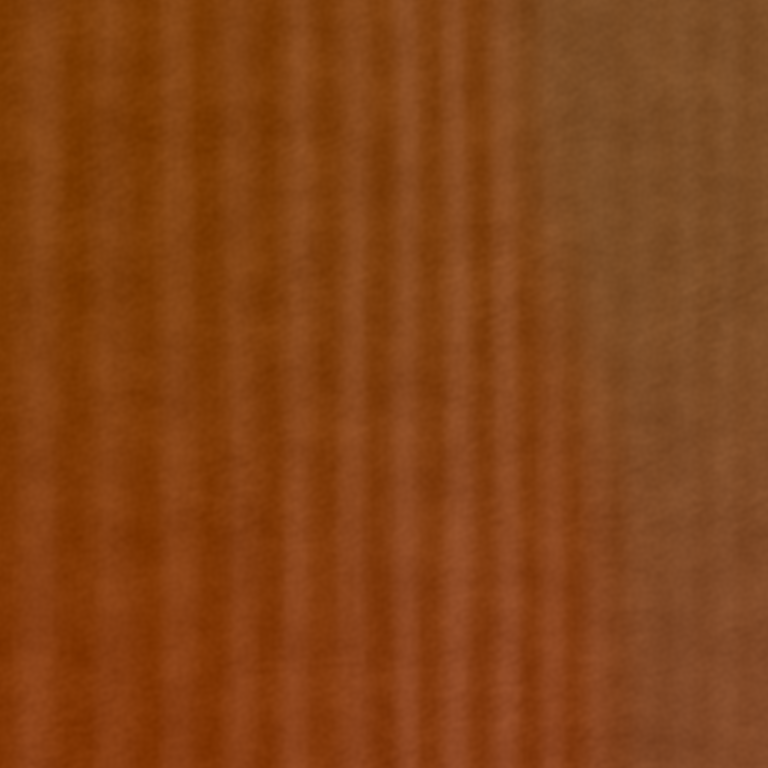
A Shadertoy shader for this texture:

```glsl
const float TAU = 6.2831853;

// Ridges: count = RIDGE_RATE + RIDGE_SQUEEZE, narrowing to the right
const float RIDGE_RATE = 9.75;
const float RIDGE_SQUEEZE = 4.8;
const float RIDGE_WANDER = 0.16;
const float RIDGE_VARIATION = 0.35;
const float FADED_RIDGES = 0.45;

// Surface wear
const float STREAK_AMOUNT = 0.22;
const float MOTTLE_AMOUNT = 0.035;
const float FIBRE_AMOUNT = 0.035;
const float GRAIN_AMOUNT = 0.02;

// Colours
const vec3 GROOVE_LEFT = vec3(0.485, 0.217, 0.010);
const vec3 RIDGE_LEFT = vec3(0.535, 0.272, 0.095);
const vec3 GROOVE_MIDDLE = vec3(0.495, 0.235, 0.050);
const vec3 RIDGE_MIDDLE = vec3(0.555, 0.300, 0.145);
const vec3 GROOVE_RIGHT = vec3(0.475, 0.275, 0.125);
const vec3 RIDGE_RIGHT = vec3(0.515, 0.320, 0.180);
const vec3 WARM_SHIFT = vec3(0.025, -0.018, 0.004);

float hash(float n) {
    return fract(sin(n * 91.345) * 4375.85);
}

vec2 gradient(vec2 cell) {
    float angle = TAU * fract(sin(dot(cell, vec2(127.1, 311.7))) * 4375.85);
    return vec2(cos(angle), sin(angle));
}

// Gradient noise, roughly -0.7 to 0.7
float noise(vec2 p) {
    vec2 i = floor(p), f = p - i;
    vec2 u = f * f * f * (f * (f * 6.0 - 15.0) + 10.0);
    vec2 e = vec2(1.0, 0.0);
    float low = mix(dot(gradient(i), f), dot(gradient(i + e), f - e), u.x);
    float high = mix(dot(gradient(i + e.yx), f - e.yx),
                     dot(gradient(i + 1.0), f - 1.0), u.x);
    return mix(low, high, u.y);
}

float fbm(vec2 p) {
    float sum = 0.0, amplitude = 1.0;
    for (int i = 0; i < 4; i++) {
        sum += amplitude * noise(p);
        p = mat2(1.6, 1.2, -1.2, 1.6) * p + 7.3;
        amplitude *= 0.55;
    }
    return sum;
}

// Height of the corrugation: 0 in the grooves, up to 1 on the ridges
float ridgeHeight(vec2 uv) {
    float phase = RIDGE_RATE * uv.x + RIDGE_SQUEEZE * uv.x * uv.x;
    phase += RIDGE_WANDER * noise(vec2(uv.x * 9.0, uv.y * 2.2));
    float strength = 1.0 - RIDGE_VARIATION * hash(floor(phase) + 3.0);
    return strength * (0.5 - 0.5 * cos(TAU * phase));
}

void mainImage(out vec4 fragColor, in vec2 fragCoord) {
    vec2 uv = fragCoord / iResolution.xy;

    // Broad colour zones; the dull right side leans outward at the bottom
    float toMiddle = smoothstep(0.2, 0.62, uv.x + 0.04 * noise(uv * 3.0));
    float rightEdge = mix(0.80, 0.68, smoothstep(0.3, 0.95, uv.y));
    float toRight = smoothstep(-0.08, 0.07, uv.x - rightEdge);

    // Ridges with long vertical streaks, fainter on the right
    float height = ridgeHeight(uv);
    height += STREAK_AMOUNT * noise(vec2(uv.x * 48.0, uv.y * 2.5 + 4.0));
    height += 0.5 * STREAK_AMOUNT * noise(vec2(uv.x * 95.0, uv.y * 5.0));
    height = mix(height, 0.5 + FADED_RIDGES * (height - 0.5), toRight);
    height = clamp(height + 0.12 * fbm(uv * vec2(14.0, 9.0)), 0.0, 1.0);

    vec3 groove = mix(mix(GROOVE_LEFT, GROOVE_MIDDLE, toMiddle), GROOVE_RIGHT, toRight);
    vec3 ridge = mix(mix(RIDGE_LEFT, RIDGE_MIDDLE, toMiddle), RIDGE_RIGHT, toRight);
    vec3 color = mix(groove, ridge, height);

    // Redder toward the bottom
    color += WARM_SHIFT * (smoothstep(0.75, 0.0, uv.y) - 0.35);

    // Soft mottling, short slanted fibres and fine grain
    vec2 slanted = vec2(uv.x + 0.8 * uv.y, uv.y - 0.5 * uv.x);
    float wear = MOTTLE_AMOUNT * fbm(uv * vec2(11.0, 15.0) + 20.0);
    float patchiness = 0.6 + 0.6 * noise(uv * 7.0 + 31.0);
    wear += FIBRE_AMOUNT * patchiness * noise(slanted * vec2(38.0, 95.0));
    wear += GRAIN_AMOUNT * noise(uv * 130.0);
    color += wear * vec3(1.0, 0.85, 0.7);

    fragColor = vec4(clamp(color, 0.0, 1.0), 1.0);
}
```
